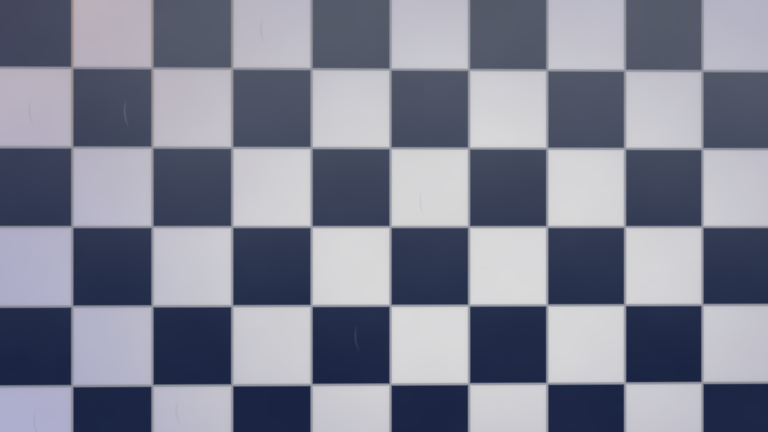
This pattern is drawn by a Shadertoy shader. Its source:

```glsl
// A checkerboard of dark slate and pale tiles with thin grey joints.
// A slightly keystoned grid gives the tile parity and joint distance;
// smooth light falloff, soft mottling and rare scuffs vary the tiles.
#define PITCH 0.1823           // tile size, in canvas heights
#define CENTER vec2(0.904, 0.4745)
#define KEYSTONE 0.0025        // perspective shrink towards the right
#define JOINT 0.030            // joint width, in tiles
#define SOFT 0.014             // blur of the joint edges, in tiles
#define MOTTLE 0.022
#define SCUFF 0.07
#define PALE vec3(0.845, 0.845, 0.85)
#define PALE_EDGE vec3(0.69, 0.685, 0.755)
#define DARK_TOP vec3(0.335, 0.355, 0.415)
#define DARK_LOW vec3(0.105, 0.145, 0.262)
#define JOINT_COLOR vec3(0.60, 0.61, 0.65)

float hash(vec2 p) {
    return fract(sin(dot(p, vec2(127.1, 311.7))) * 43758.5453);
}

float noise(vec2 p) {
    vec2 i = floor(p), f = fract(p);
    f = f * f * (3.0 - 2.0 * f);
    return mix(mix(hash(i), hash(i + vec2(1, 0)), f.x),
               mix(hash(i + vec2(0, 1)), hash(i + vec2(1, 1)), f.x), f.y);
}

float fbm(vec2 p) {
    float sum = 0.0, amp = 0.5;
    for (int k = 0; k < 4; k++) {
        sum += amp * noise(p);
        p = p * 2.03 + 17.0;
        amp *= 0.5;
    }
    return sum;
}

// Canvas position to grid position; joints lie on the integers.
vec2 tileGrid(vec2 uv) {
    vec2 g = (uv - CENTER) / PITCH;
    return g * (1.0 + KEYSTONE * g.x);
}

// Faint curved scratch on a few tiles.
float scuff(vec2 f, vec2 id) {
    vec2 p = f - 0.3 - 0.4 * vec2(hash(id + 3.0), hash(id + 8.0));
    float curve = abs(p.x + 0.1 * p.y - 1.2 * p.y * p.y);
    float stroke = smoothstep(0.025, 0.0, curve) * smoothstep(0.2, 0.05, abs(p.y));
    return stroke * step(0.88, hash(id + 21.0));
}

void mainImage(out vec4 fragColor, in vec2 fragCoord) {
    vec2 uv = fragCoord / iResolution.y;
    vec2 s = fragCoord / iResolution.xy;
    vec2 g = tileGrid(uv);
    vec2 id = floor(g), f = fract(g);
    float isDark = mod(id.x + id.y, 2.0);
    float pixel = 1.0 / (PITCH * iResolution.y);

    // Pale tiles: dimmer to the left and in the corners, warm at upper left
    vec2 v = s - vec2(0.60, 0.42);
    float dim = smoothstep(0.12, 0.62, length(v * vec2(v.x < 0.0 ? 1.0 : 0.9, 0.72)));
    float warm = smoothstep(0.5, 0.0, s.x) * smoothstep(0.35, 1.0, s.y);
    vec3 pale = mix(PALE, PALE_EDGE, dim);
    pale += warm * vec3(0.045, 0.01, -0.025);
    pale += vec3(-0.01, -0.005, 0.05) * smoothstep(0.3, 0.0, s.x) * (1.0 - s.y);

    // Dark tiles: hazy at the top, deep blue at the bottom
    float haze = smoothstep(0.05, 0.98, s.y);
    vec3 dark = mix(DARK_LOW, DARK_TOP, haze);
    dark -= vec3(0.07, 0.075, 0.05) * smoothstep(0.3, 0.0, s.x) * haze;

    // Uneven surface and wear
    float blotch = fbm(g * 1.7) - 0.47;
    float tone = hash(id) - 0.5;
    vec3 tile = mix(pale, dark, isDark);
    tile += MOTTLE * (blotch + 0.5 * tone);
    tile += SCUFF * scuff(f, id) * mix(-0.4, 1.0, isDark);

    // Joints with a soft shade on the pale rim and a warm fringe
    vec2 d = 0.5 - abs(f - 0.5);
    float edge = min(d.x, d.y);
    tile -= 0.06 * (1.0 - isDark) * exp(-edge / 0.025);
    vec3 joint = JOINT_COLOR - 0.06 * dim;
    joint += vec3(0.07, 0.0, -0.08) * warm * step(d.x, d.y);
    float blur = max(SOFT, pixel);
    float line = 1.0 - smoothstep(0.5 * JOINT - blur, 0.5 * JOINT + blur, edge);

    fragColor = vec4(clamp(mix(tile, joint, line), 0.0, 1.0), 1.0);
}
```
